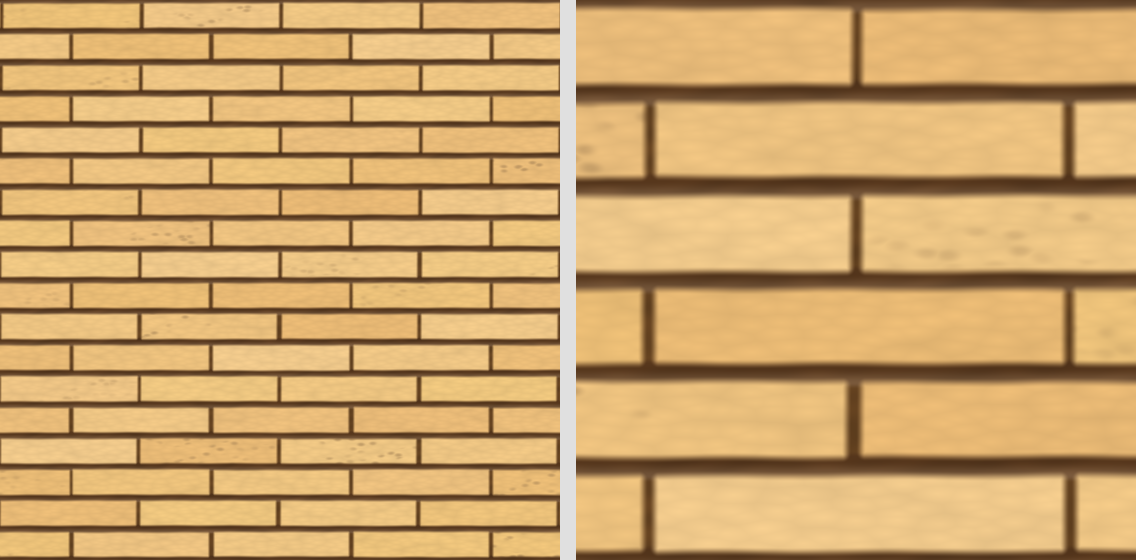
Left, the full canvas; right, a detail of the centre.
Reproduce this texture procedurally as a Shadertoy shader.

```glsl
// Wall of long, thin honey-coloured bricks in running bond with dark brown joints.
// Each brick is a soft-edged box with its own tone, size and grain; the bed joints
// are shaded under the bricks, and a few bricks carry small dark smudges.

const vec2  GRID        = vec2(4.0, 18.0);      // bricks across, courses up
const vec2  JOINT       = vec2(0.0035, 0.0056); // half widths: head joint, bed joint
const float EDGE_SOFT   = 0.0031;               // half width of the edge blend
const float CORNER      = 0.0025;               // corner radius
const float SIZE_JITTER = 0.0009;
const float HEAD_OFFSET = 0.0022;               // sideways shift of half-lapped courses
const vec2  HEAD_DRIFT  = vec2(-0.0035, 0.0026); // shift of full courses, bottom to top

const vec3 BRICK_PALE   = vec3(0.935, 0.785, 0.545);
const vec3 BRICK_ORANGE = vec3(0.900, 0.710, 0.445);
const vec3 BRICK_YELLOW = vec3(0.925, 0.770, 0.470);
const vec3 SMUDGE       = vec3(0.600, 0.470, 0.310);
const vec3 BED_LIGHT    = vec3(0.450, 0.330, 0.220);
const vec3 BED_SHADOW   = vec3(0.325, 0.205, 0.105);
const vec3 HEAD_COLOR   = vec3(0.380, 0.250, 0.120);

vec2 hash22(vec2 p) {
    vec3 q = fract(p.xyx * vec3(0.1031, 0.1030, 0.0973));
    q += dot(q, q.yzx + 33.33);
    return fract((q.xx + q.yz) * q.zy);
}

// Distance to the nearest scattered point
float cellular(vec2 p) {
    vec2 base = floor(p);
    float nearest = 2.0;
    for (int j = -1; j <= 1; j++)
    for (int i = -1; i <= 1; i++) {
        vec2 c = base + vec2(i, j);
        nearest = min(nearest, length(c + hash22(c) - p));
    }
    return nearest;
}

// Layered sines, roughly -1 to 1
float streaks(vec2 p) {
    return 0.5 * sin(p.x * 23.0 + 2.0 * sin(p.y * 70.0))
         + 0.3 * sin(p.y * 210.0 + 3.0 * sin(p.x * 31.0))
         + 0.2 * sin(p.x * 97.0 - p.y * 260.0);
}

float roundedBox(vec2 p, vec2 halfSize, float radius) {
    vec2 q = abs(p) - halfSize + radius;
    return length(max(q, 0.0)) + min(max(q.x, q.y), 0.0) - radius;
}

vec3 brickColor(vec2 p, vec2 id) {
    vec2 tone = hash22(id + 17.0);
    vec2 seed = hash22(id + 61.0);
    vec2 grainPos = p + seed * 20.0;

    vec3 color = mix(BRICK_PALE, BRICK_ORANGE, tone.x);
    color = mix(color, BRICK_YELLOW, 0.7 * tone.y * tone.y);

    // Long faint streaks and fine mottling
    color *= 1.0 + 0.018 * streaks(grainPos);
    color *= 1.0 + 0.06 * (0.45 - cellular(grainPos * vec2(45.0, 130.0)));

    // Sparse smudges on a few bricks
    float worn = smoothstep(0.72, 0.95, seed.x);
    float spot = 1.0 - smoothstep(0.05, 0.38, cellular(grainPos * vec2(38.0, 75.0)));
    float patchy = smoothstep(0.1, 0.7, streaks(grainPos * 0.7 + 4.0));
    return mix(color, SMUDGE, 0.5 * worn * spot * patchy);
}

vec3 mortarColor(float y, float halfPitch) {
    // Signed height from the middle of the nearest bed joint
    float t = y - halfPitch * (y > 0.0 ? 1.0 : -1.0);
    vec3 bed = mix(BED_LIGHT, BED_SHADOW, smoothstep(-JOINT.y, 0.6 * JOINT.y, t));
    return mix(bed, HEAD_COLOR, smoothstep(JOINT.y, 1.7 * JOINT.y, abs(t)));
}

void mainImage(out vec4 fragColor, in vec2 fragCoord) {
    vec2 uv = fragCoord / iResolution.xy;
    vec2 pitch = 1.0 / GRID;

    // Running bond: every other course is shifted by half a brick
    float row = floor(uv.y * GRID.y);
    float lapped = 1.0 - mod(row, 2.0);
    float shift = mix(mix(HEAD_DRIFT.x, HEAD_DRIFT.y, uv.y), HEAD_OFFSET, lapped);
    vec2 cellPos = vec2((uv.x - shift) * GRID.x + 0.5 * lapped, uv.y * GRID.y);
    vec2 id = vec2(mod(floor(cellPos.x), GRID.x), row);
    vec2 p = (fract(cellPos) - 0.5) * pitch;

    // Brick outline with small variations in size, place and straightness
    vec2 sizeJitter = (hash22(id + 5.0) - 0.5) * 2.0 * SIZE_JITTER;
    vec2 placeJitter = (hash22(id + 37.0) - 0.5) * SIZE_JITTER;
    float wobble = 0.0003 * sin(p.x * 60.0 + 6.28 * hash22(id).x);
    vec2 halfSize = 0.5 * pitch - JOINT + sizeJitter * vec2(1.0, 0.5);
    float d = roundedBox(p - placeJitter - vec2(0.0, wobble), halfSize, CORNER);

    // Blend face over mortar, never sharper than one pixel
    float soft = max(EDGE_SOFT, 0.75 / iResolution.y);
    float face = 1.0 - smoothstep(-soft, soft, d);
    vec3 mortar = mortarColor(p.y, 0.5 * pitch.y);
    mortar *= 1.0 + 0.08 * streaks(uv * 1.7);
    fragColor = vec4(mix(mortar, brickColor(p, id), face), 1.0);
}
```
